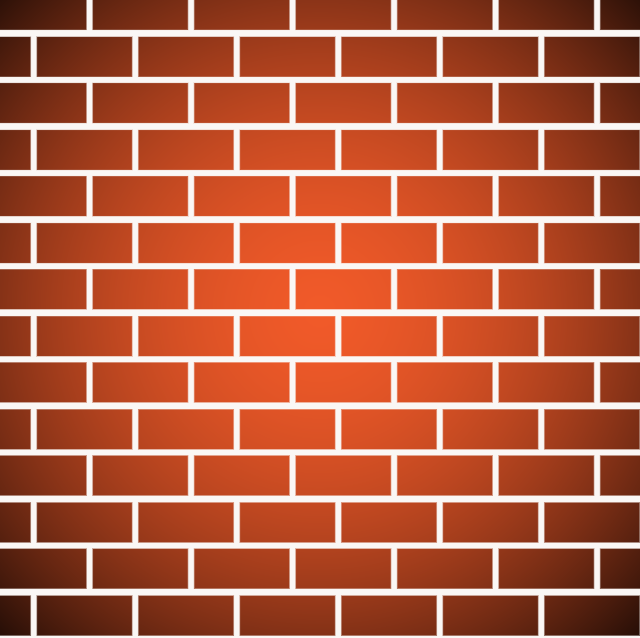
A Shadertoy shader for this pattern:

```glsl
// Running-bond brick wall with white mortar and a radial spotlight falloff.

// Coverage of a mortar joint, from the distance to its centre line.
float jointMask(float dist, float halfWidth, float softness) {
    return 1.0 - smoothstep(-softness, softness, dist - halfWidth);
}

// Distance from t to the nearest integer.
float toNearest(float t) {
    return abs(fract(t + 0.5) - 0.5);
}

// Mortar coverage; p is in canvas widths, measured from the top left.
float mortar(vec2 p, float pixel) {
    vec2 pitch = vec2(0.1586, 0.07276);

    // Horizontal joints lie on whole numbers; every other one is thicker.
    float course = p.y / pitch.y - 0.716;
    float thick = 1.0 - mod(floor(course + 0.5), 2.0);
    float bed = jointMask(toNearest(course) * pitch.y,
                          mix(0.0048, 0.0054, thick), max(pixel * 0.75, 0.0012));

    // Alternate courses shift by slightly more than half a brick.
    float column = p.x / pitch.x - 0.3325 - 0.55 * mod(floor(course), 2.0);
    float head = jointMask(toNearest(column) * pitch.x,
                           0.0048, max(pixel * 0.75, 0.0016));

    return max(bed, head);
}

// Brick colour, darkening from the centre towards the corners.
vec3 brick(vec2 p, float height) {
    float radius = length(p - vec2(0.5, height * 0.488));
    float light = 1.0 - radius * (0.2 + 1.38 * radius);
    return vec3(0.945, 0.353, 0.161) * max(light, 0.12);
}

void mainImage(out vec4 fragColor, in vec2 fragCoord) {
    float pixel = 1.0 / iResolution.x;
    vec2 p = vec2(fragCoord.x, iResolution.y - fragCoord.y) * pixel;

    vec3 wall = brick(p, iResolution.y * pixel);
    vec3 color = mix(wall, vec3(0.98, 0.97, 0.96), mortar(p, pixel));
    fragColor = vec4(color, 1.0);
}
```
